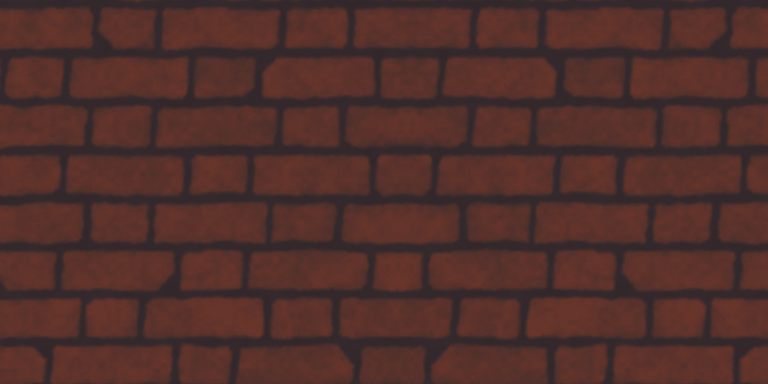
This texture is drawn by a WebGL 2 fragment shader. Its source:

```glsl
#version 300 es
precision highp float;
// Worn red brick wall: eight courses of alternating long and short bricks,
// mirrored about a slightly leaning axis. Each brick is a rounded box with
// jittered ends, a chipped corner, ragged soft edges and sooty mottling.
uniform vec2 u_resolution;
out vec4 fragColor;

const vec3 MORTAR = vec3(0.200, 0.160, 0.172);
const vec3 SOOT   = vec3(0.270, 0.180, 0.170);
const vec3 CLAY   = vec3(0.408, 0.206, 0.170);

// Lengths are fractions of the canvas height
const float COURSE = 0.1253;     // height of one row with its joint
const float PAIR = 0.490;        // one long plus one short brick
const float SHORT_HALF = 0.170;  // half a short brick, as a share of PAIR
const vec2 JOINT = vec2(0.019, 0.024);

float hash(vec2 p) {
    return fract(sin(dot(p, vec2(127.1, 311.7))) * 43758.5453);
}

float noise(vec2 p) {
    vec2 i = floor(p), f = fract(p);
    f = f * f * (3.0 - 2.0 * f);
    return mix(mix(hash(i), hash(i + vec2(1, 0)), f.x),
               mix(hash(i + vec2(0, 1)), hash(i + vec2(1, 1)), f.x), f.y);
}

float fbm(vec2 p) {
    float sum = 0.0, amp = 0.5;
    for (int i = 0; i < 4; i++) {
        sum += amp * noise(p);
        p = p * 2.03 + 17.3;
        amp *= 0.5;
    }
    return sum / 0.9375;
}

// Position of the n-th vertical joint in a row, in units of PAIR
float jointAt(float n, float row) {
    float side = mod(n, 2.0) * 2.0 - 1.0;
    return floor(n * 0.5) + side * SHORT_HALF + (hash(vec2(n, row + 3.0)) - 0.5) * 0.055;
}

// Index of the brick that holds x; even bricks are short
float brickIndex(float x, float row) {
    float cell = floor(x + 0.5);
    float f = x - cell;
    float n = 2.0 * cell + step(SHORT_HALF, f) - step(f, -SHORT_HALF);
    if (x < jointAt(n, row)) n -= 1.0;
    else if (x > jointAt(n + 1.0, row)) n += 1.0;
    return n;
}

float roundedBox(vec2 p, vec2 halfSize, float radius) {
    vec2 d = abs(p) - halfSize + radius;
    return length(max(d, 0.0)) + min(max(d.x, d.y), 0.0) - radius;
}

// Cuts one randomly chosen corner off a box
float chippedBox(vec2 p, vec2 halfSize, vec2 id) {
    vec2 corner = sign(vec2(hash(id + 5.1), hash(id + 9.7)) - 0.5);
    float chip = 0.007 + 0.030 * pow(hash(id + 2.3), 4.0);
    float cut = dot(p * corner - halfSize, vec2(0.7071)) + chip;
    return max(roundedBox(p, halfSize, 0.012), cut);
}

void main() {
    vec2 p = gl_FragCoord.xy / u_resolution.y;

    // Mirrored wall coordinates, gently warped
    float axis = mix(1.020, 1.078, p.y);
    vec2 wall = vec2(abs(p.x - axis), p.y);
    vec2 bent = wall + 0.008 * (vec2(noise(wall * 13.0), noise(wall * 11.0 + 40.0)) - 0.5);

    // Course and brick under this point
    float v = (bent.y + 0.013) / COURSE + 0.05 * sin(3.14159 * p.y);
    float row = floor(v);
    float x = bent.x / PAIR - 0.5 * mod(row, 2.0);
    float n = brickIndex(x, row);
    float left = jointAt(n, row), right = jointAt(n + 1.0, row);
    vec2 id = vec2(n, row);

    // Brick outline with ragged edges
    vec2 local = vec2((x - 0.5 * (left + right)) * PAIR, (v - row - 0.5) * COURSE);
    vec2 halfSize = 0.5 * (vec2((right - left) * PAIR, COURSE) - JOINT);
    float d = chippedBox(local, halfSize, id);
    d += 0.012 * (fbm(wall * 36.0) - 0.5);
    float aa = 0.5 / u_resolution.y;
    float brick = 1.0 - smoothstep(-0.0055 - aa, 0.0055 + aa, d);

    // Soot gathers along the edges and in blotches, more on some bricks
    float wear = hash(id + 21.0);
    float blotch = fbm(wall * 17.0 + id * 3.7);
    float grain = fbm(wall * 62.0 + 8.0);
    float tone = 0.80 - 0.28 * wear * wear + 0.75 * (blotch - 0.5) + 0.60 * (grain - 0.5);
    tone += 0.12 * (0.5 - p.y) - 0.22 * smoothstep(-0.022, 0.0, d);
    vec3 face = mix(SOOT, CLAY, clamp(tone, 0.0, 1.0));

    vec3 bed = MORTAR + 0.016 * (fbm(wall * 24.0 + 60.0) - 0.5);
    fragColor = vec4(mix(bed, face, brick), 1.0);
}
```
